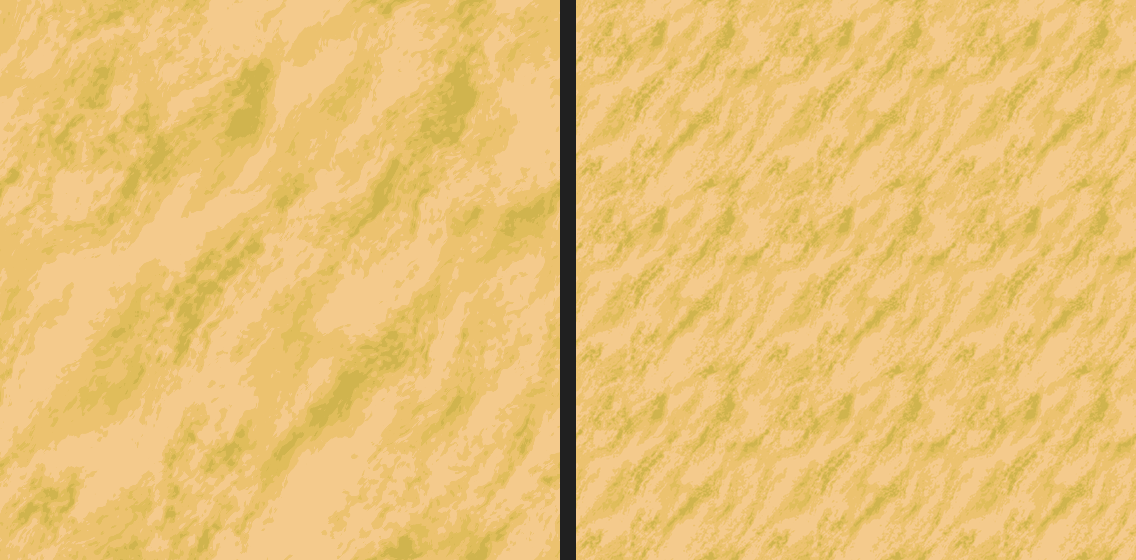
Left, the tile; right, the same tile 3 across and 3 down.
A Shadertoy shader for this texture:

```glsl
// Sandy ground in four flat tones with diagonal, wind-swept, crumbly patches.
// Wrapping gradient noise on a sheared lattice is summed into a height,
// pushed downwind to sharpen the upper ends, grained, then cut into tone bands.

const vec3 PEACH = vec3(0.957, 0.791, 0.549);
const vec3 GOLD  = vec3(0.927, 0.760, 0.435);
const vec3 OLIVE = vec3(0.880, 0.740, 0.357);
const vec3 MOSS  = vec3(0.815, 0.706, 0.305);

const float NOISE_DEVIATION = 0.212;

// Random unit vector for a lattice corner, wrapped to the period.
vec2 cornerGradient(vec2 corner, vec2 period, float seed) {
    uvec2 c = uvec2(mod(corner, period));
    uint n = c.x * 1597u + c.y * 51749u + uint(seed) * 7919u;
    n = n * 747796405u + 2891336453u;
    n = ((n >> ((n >> 28u) + 4u)) ^ n) * 277803737u;
    n = (n >> 22u) ^ n;
    float angle = 6.2831853 * float(n & 65535u) / 65536.0;
    return vec2(cos(angle), sin(angle));
}

// Gradient noise with zero mean and a deviation near one.
float wrappedNoise(vec2 q, vec2 period, float seed) {
    q += seed * vec2(0.371, 0.617);
    vec2 cell = floor(q);
    vec2 f = q - cell;
    vec2 s = f * f * (3.0 - 2.0 * f);
    vec2 r = vec2(1.0, 0.0);
    float a = dot(cornerGradient(cell, period, seed), f);
    float b = dot(cornerGradient(cell + r.xy, period, seed), f - r.xy);
    float c = dot(cornerGradient(cell + r.yx, period, seed), f - r.yx);
    float d = dot(cornerGradient(cell + r.xx, period, seed), f - r.xx);
    return mix(mix(a, b, s.x), mix(c, d, s.x), s.y) / NOISE_DEVIATION;
}

// Noise stretched along the rising diagonal; the integer shear still tiles.
float streakNoise(vec2 p, vec2 frequency, float seed) {
    return wrappedNoise(vec2(p.x - p.y, p.x) * frequency, frequency, seed);
}

// Even noise in both directions.
float evenNoise(vec2 p, float frequency, float seed) {
    return wrappedNoise(p * frequency, vec2(frequency), seed);
}

// Bends the straight streaks a little, coarsely and then finely.
vec2 bend(vec2 p) {
    vec2 coarse = vec2(evenNoise(p, 6.0, 11.0), evenNoise(p, 6.0, 12.0));
    vec2 fine = vec2(evenNoise(p, 34.0, 13.0), evenNoise(p, 34.0, 14.0));
    return p + 0.009 * coarse + 0.002 * fine;
}

// Sum of streak octaves; roughness scales the fine ones only.
float streakHeight(vec2 p, vec2 baseFrequency, float roughness) {
    float sum = 0.0;
    float power = 0.0;
    float amplitude = 1.0;
    vec2 frequency = baseFrequency;
    for (int i = 0; i < 6; i++) {
        float weight = amplitude * (i < 2 ? 1.0 : roughness);
        sum += weight * streakNoise(p, frequency, float(i) + 1.0);
        power += weight * weight;
        amplitude *= 0.65;
        frequency = floor(frequency * vec2(2.0, 2.1));
    }
    return sum * inversesqrt(power);
}

// Round crumbs that break the streaks into specks.
float crumbs(vec2 p) {
    return 0.20 * evenNoise(p, 46.0, 31.0) + 0.17 * evenNoise(p, 97.0, 32.0);
}

// Antialiased step from one tone band to the next.
float band(float height, float threshold, float softness) {
    return smoothstep(threshold - softness, threshold + softness, height);
}

void mainImage(out vec4 fragColor, in vec2 fragCoord) {
    vec2 uv = fragCoord / iResolution.xy;
    vec2 baseFrequency = vec2(7.0, 5.0);

    // Push high ground up the diagonal: steep heads, long tails.
    vec2 p = bend(uv);
    vec2 windDirection = normalize(vec2(1.0, 1.25));
    p -= 0.028 * windDirection * streakNoise(p, baseFrequency, 1.0);

    // Some regions are crumbly, others smooth.
    float roughness = mix(0.6, 1.5, smoothstep(-1.2, 1.2, evenNoise(uv, 5.0, 21.0)));
    float height = streakHeight(p, baseFrequency, roughness) + roughness * crumbs(uv);

    // Cut the height into flat tones.
    float softness = clamp(0.35 * fwidth(height), 0.0005, 0.3);
    vec3 color = mix(PEACH, GOLD, band(height, -0.32, softness));
    color = mix(color, OLIVE, band(height, 0.87, softness));
    color = mix(color, MOSS, band(height, 1.68, softness));
    fragColor = vec4(color, 1.0);
}
```
